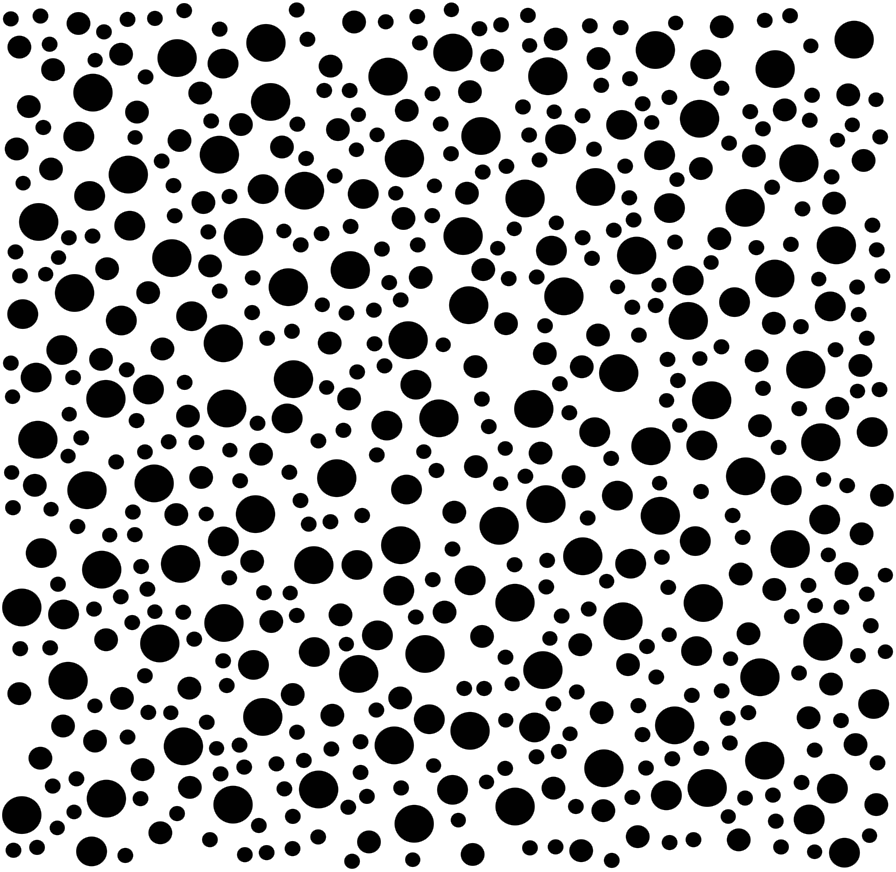
Give the GLSL for this pattern, as a Shadertoy shader.

```glsl
const float GAP = 0.0065;    // least clearance between dots
const float REACH = 0.02;    // fields are only needed up to this distance

mat2 turn(float a) {
    return mat2(cos(a), sin(a), -sin(a), cos(a));
}

vec3 hash3(vec2 id, float seed) {
    vec3 q = fract(vec3(id.xyx) * vec3(0.1031, 0.1030, 0.0973) + seed);
    q += dot(q, q.yzx + 33.33);
    return fract((q.xxy + q.yzz) * q.zyx);
}

// k-th neighbour cell of p on a turned grid
vec2 cellNear(vec2 p, int k, float angle, float pitch) {
    return floor(turn(-angle) * p / pitch) + vec2(k % 3 - 1, k / 3 - 1);
}

// jittered centre of a cell
vec2 centreOf(vec2 id, vec2 rnd, float jitter, float angle, float pitch) {
    return turn(angle) * (id + 0.5 + jitter * (rnd - 0.5)) * pitch;
}

// dots stay whole inside the canvas
bool fits(vec2 c, float r) {
    vec2 size = iResolution.xy / iResolution.x;
    return all(greaterThan(c, vec2(r + 0.002))) && all(lessThan(c, size - r - 0.002));
}

// signed distance to a slightly flattened dot
float dotEdge(vec2 p, vec2 c, float r) {
    return length((p - c) * vec2(0.98, 1.02)) - r;
}

// large dots
float largeField(vec2 p) {
    float d = REACH * 2.0;
    for (int k = 0; k < 9; k++) {
        vec2 id = cellNear(p, k, 0.42, 0.099);
        vec2 c = centreOf(id, hash3(id, 0.17).xy, 0.48, 0.42, 0.099);
        if (fits(c, 0.0215)) d = min(d, dotEdge(p, c, 0.0215));
    }
    return d;
}

// two medium sizes, placed where the large dots leave room
float mediumField(vec2 p) {
    float d = min(largeField(p), REACH);
    for (int k = 0; k < 9; k++) {
        vec2 id = cellNear(p, k, 1.05, 0.052);
        vec3 rnd = hash3(id, 0.53);
        float r = rnd.z < 0.4 ? 0.0169 : 0.013;
        vec2 c = centreOf(id, rnd.xy, 0.28, 1.05, 0.052);
        float e = dotEdge(p, c, r);
        if (e < d && fits(c, r) && largeField(c) > r + GAP) d = e;
    }
    return d;
}

// small dots between the others
float smallField(vec2 p) {
    float d = mediumField(p);
    for (int k = 0; k < 9; k++) {
        vec2 id = cellNear(p, k, 0.23, 0.0312);
        vec2 c = centreOf(id, hash3(id, 0.71).xy, 0.34, 0.23, 0.0312);
        float e = dotEdge(p, c, 0.0086);
        if (e < d && fits(c, 0.0086) && mediumField(c) > 0.0086 + GAP) d = e;
    }
    return d;
}

// a second scatter of small dots fills the remaining holes
float filledField(vec2 p) {
    float d = smallField(p);
    for (int k = 0; k < 9; k++) {
        vec2 id = cellNear(p, k, 0.81, 0.0312);
        vec2 c = centreOf(id, hash3(id, 0.29).xy, 0.34, 0.81, 0.0312);
        float e = dotEdge(p, c, 0.0083);
        if (e < min(d, 0.004) && fits(c, 0.0083) && smallField(c) > 0.0083 + GAP) d = e;
    }
    return d;
}

void mainImage(out vec4 fragColor, in vec2 fragCoord) {
    float d = filledField(fragCoord / iResolution.x);
    float paper = clamp(d * iResolution.x / 1.2 + 0.5, 0.0, 1.0);
    fragColor = vec4(vec3(mix(0.005, 1.0, paper)), 1.0);
}
```
